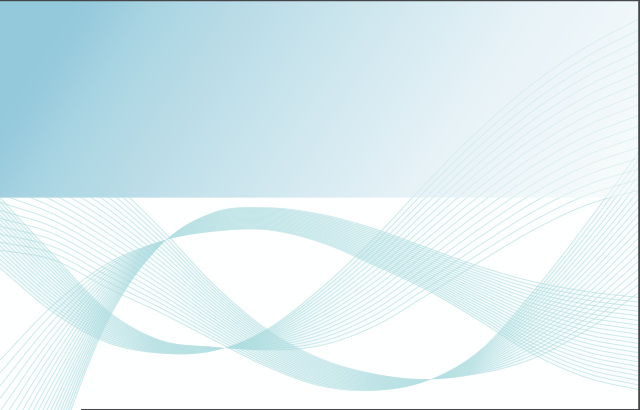
Reproduce this background procedurally as a Shadertoy shader.

```glsl
const int LAST = 12;

// Height of a smooth edge through evenly spaced knots, u in knot units
float edge(float k[13], float u) {
    int i = clamp(int(floor(u)), 0, LAST - 1);
    float f = u - float(i);
    float b = k[i], c = k[i + 1];
    float a = i > 0 ? k[i - 1] : 2.0 * b - c;
    float d = i < LAST - 1 ? k[i + 2] : 2.0 * c - b;
    return b + 0.5 * f * (c - a + f * (2.0 * a - 5.0 * b + 4.0 * c - d
             + f * (3.0 * (b - c) + d - a)));
}

// Twisting ribbon of fine strands: x = strand cover, y = tint of the tight parts
vec2 ribbon(vec2 uv, float first[13], float second[13], float strands) {
    float u = uv.x * float(LAST);
    float pixel = 1.0 / iResolution.y;
    float a = edge(first, u), b = edge(second, u);
    float span = b - a;
    if (abs(span) < 0.0005) span = span < 0.0 ? -0.0005 : 0.0005;
    float t = (uv.y - a) / span;

    // Convert vertical gaps to distances across the strands
    float slopeA = edge(first, u + 0.05) - edge(first, u - 0.05);
    float slopeB = edge(second, u + 0.05) - edge(second, u - 0.05);
    float slope = mix(slopeA, slopeB, clamp(t, 0.0, 1.0)) * 10.0
                * float(LAST) * iResolution.y / iResolution.x;
    float width = abs(span) * inversesqrt(1.0 + slope * slope);
    float gap = width / strands;

    float nearest = clamp(round(t * strands), 0.0, strands);
    float dist = abs(t * strands - nearest) * gap;
    float halfLine = 0.0012;
    float line = clamp((halfLine - dist) / pixel + 0.5, 0.0, 1.0);
    float inside = clamp(0.5 - max(-t, t - 1.0) * width / pixel, 0.0, 1.0);

    // Strands too close to resolve become an even tone
    float average = inside * min(1.0, 2.0 * halfLine / gap);
    float cover = mix(average, line, smoothstep(0.7, 2.0, gap / pixel));
    return vec2(cover, inside * exp(-width / 0.065));
}

// Diagonal blue wash, fading to near white at the right
vec3 wash(vec2 uv) {
    float s = uv.x + 0.42 * (1.0 - uv.y);
    vec3 c = mix(vec3(0.58, 0.79, 0.86), vec3(0.67, 0.835, 0.89), smoothstep(0.12, 0.28, s));
    c = mix(c, vec3(0.78, 0.89, 0.925), clamp((s - 0.26) / 0.26, 0.0, 1.0));
    c = mix(c, vec3(0.905, 0.95, 0.97), clamp((s - 0.52) / 0.32, 0.0, 1.0));
    return mix(c, vec3(0.97, 0.985, 0.985), clamp((s - 0.84) / 0.33, 0.0, 1.0));
}

vec3 paint(vec3 base, vec2 cover, float strength) {
    base = mix(base, vec3(0.62, 0.86, 0.89), 0.72 * strength * cover.y);
    return mix(base, vec3(0.67, 0.85, 0.86), 0.58 * strength * cover.x);
}

void mainImage(out vec4 fragColor, in vec2 fragCoord) {
    vec2 uv = fragCoord / iResolution.xy;
    vec2 pixel = 1.0 / iResolution.xy;

    // Upper band over white
    float band = clamp((uv.y - 0.518) / pixel.y + 0.5, 0.0, 1.0);
    vec3 color = mix(vec3(0.995, 1.0, 1.0), wash(uv), band);

    // Arch: rises from the lower left, falls to the right
    vec2 arch = ribbon(uv,
        float[13](0.122, 0.256, 0.356, 0.411, 0.435, 0.439, 0.409, 0.354, 0.293, 0.217, 0.136, 0.079, 0.049),
        float[13](-0.504, -0.118, 0.211, 0.400, 0.482, 0.494, 0.478, 0.443, 0.396, 0.350, 0.313, 0.289, 0.274),
        20.0);

    // Sweep: dips at the left, opens to the upper right
    vec2 sweep = ribbon(uv,
        float[13](0.518, 0.378, 0.244, 0.171, 0.154, 0.146, 0.157, 0.203, 0.280, 0.362, 0.439, 0.500, 0.537),
        float[13](0.346, 0.238, 0.165, 0.138, 0.144, 0.197, 0.295, 0.417, 0.555, 0.685, 0.797, 0.886, 0.955),
        16.0);

    // Valley: falls from the upper left, climbs at the right
    vec2 valley = ribbon(uv,
        float[13](0.740, 0.654, 0.567, 0.445, 0.307, 0.197, 0.126, 0.089, 0.075, 0.089, 0.126, 0.195, 0.289),
        float[13](0.390, 0.366, 0.299, 0.238, 0.171, 0.106, 0.059, 0.047, 0.071, 0.146, 0.289, 0.455, 0.634),
        18.0);

    // Strands fade over the band, most of all at its left
    float faint = mix(1.0, 0.5, band);
    float leftFade = mix(1.0, smoothstep(0.7, 0.5, uv.y) * smoothstep(-0.05, 0.18, uv.x), band);
    color = paint(color, arch, 1.0);
    color = paint(color, sweep, faint);
    color = paint(color, valley, mix(faint * leftFade, faint, step(0.5, uv.x)));

    // Thin dark rim at the top, right and part of the bottom
    float top = clamp((uv.y - 0.997) / pixel.y + 0.5, 0.0, 1.0);
    float right = clamp((uv.x - 0.9972) / pixel.x + 0.5, 0.0, 1.0);
    float bottom = clamp((0.0025 - uv.y) / pixel.y + 0.5, 0.0, 1.0) * step(0.126, uv.x);
    color = mix(color, vec3(0.27, 0.28, 0.29), max(top, max(right, bottom)));

    fragColor = vec4(color, 1.0);
}
```
